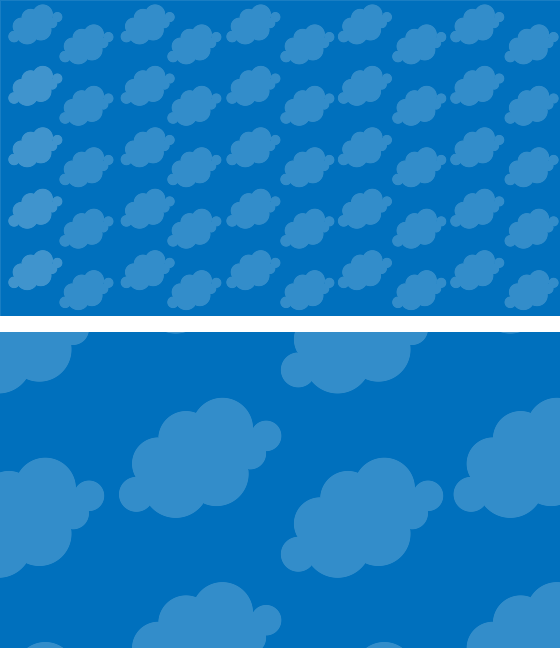
Top, the full canvas; bottom, a detail of the centre.
This pattern is drawn by a Shadertoy shader. Its source:

```glsl
// Ten staggered columns of five pale, translucent clouds on a flat blue sky.

// Puffs of one cloud: centre x, centre y, radius, in units of the row pitch.
const vec3 PUFFS[8] = vec3[8](
    vec3(-.341, -.198, .095), vec3(-.222, -.032, .143),
    vec3(-.127, -.143, .183), vec3(-.071,  .103, .151),
    vec3( .127,  .159, .167), vec3( .095, -.087, .175),
    vec3( .278,  .024, .087), vec3( .365,  .119, .083));

// Uneven column centres, in units of the row pitch.
const float COLUMN_X[10] = float[10](
    .571, 1.405, 2.405, 3.167, 4.131, 5.012, 5.952, 6.839, 7.786, 8.673);

// Signed distance to the union of puffs.
float cloudDistance(vec2 p) {
    float d = 1e3;
    for (int i = 0; i < 8; i++)
        d = min(d, length(p - PUFFS[i].xy) - PUFFS[i].z);
    return d;
}

void mainImage(out vec4 fragColor, in vec2 fragCoord) {
    // Row pitch is one unit; x is scaled to the canvas width, y runs down.
    vec2 canvas = vec2(9.143, 5.143);
    vec2 p = fragCoord / iResolution.xy * canvas;
    p.y = canvas.y - p.y;
    float pixel = canvas.y / iResolution.y;

    float whiteness = 0.0;
    for (int column = 0; column < 10; column++) {
        // Odd columns hang lower; each has exactly five rows.
        float firstRow = .397 + .325 * float(column % 2);
        float row = clamp(round(p.y - firstRow), 0.0, 4.0);
        vec2 local = vec2(p.x - COLUMN_X[column], firstRow + row - p.y);
        float cover = smoothstep(.5, -.5, cloudDistance(local) / pixel);

        // The lower clouds of the first column are a little brighter.
        float opacity = column == 0 && row > .5 ? .25 : .2;
        whiteness = max(whiteness, cover * opacity);
    }

    // Faint hairline along the top and left edges.
    float edge = smoothstep(.5, -.5, (min(p.x, p.y) - .012) / pixel);
    whiteness = max(whiteness, .12 * edge);

    fragColor = vec4(mix(vec3(0.0, .44, .74), vec3(1.0), whiteness), 1.0);
}
```
